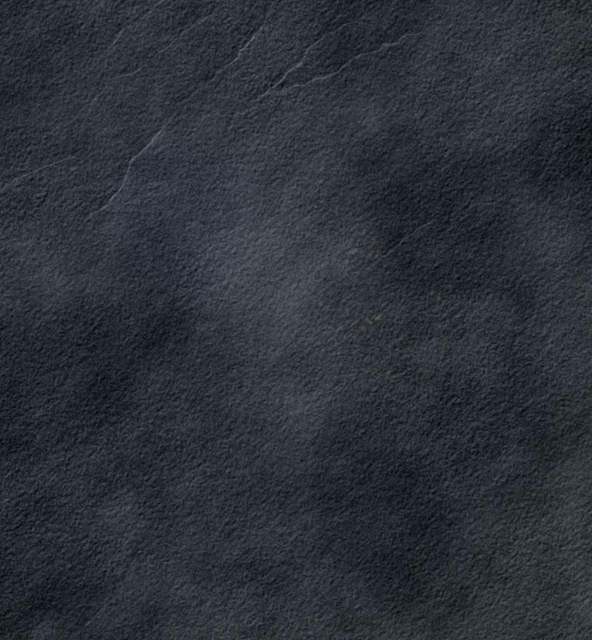
This texture is drawn by a Shadertoy shader. Its source:

```glsl
// Dark slate slab: broad cloudy shading, a fine crisp grain lit from the
// upper left, and a few thin cleavage ridges running up to the right.
// Built from value noise, Gaussian patches and warped line segments.

const float BASE_TONE = 0.184;
const vec3  SLATE_CAST = vec3(-0.018, 0.002, 0.028);
const vec3  BLUE_SHIFT = vec3(0.004, -0.004, 0.016);
const vec3  OCHRE = vec3(0.11, 0.075, 0.045);
const float CLOUD_GAIN = 0.19;
const float MOTTLE_GAIN = 0.10;
const float PATCH_GAIN = 1.25;
const float RELIEF_GAIN = 0.145;
const float SPECKLE_GAIN = 0.085;
const float GRAIN_FREQ = 205.0;
const float GRAIN_STRETCH = 0.78;
const vec2  GRAIN_DIR = vec2(0.77, 0.64);
const vec2  LIGHT_STEP = vec2(-0.0016, 0.0024);
const float LIP_WIDTH = 0.0019;
const float LIP_GAIN = 0.15;
const float SHADE_GAIN = 0.065;

// Broad patches: centre, radius, tone change
const int PATCHES = 11;
const vec4 PATCH[PATCHES] = vec4[](
    vec4(0.40, 0.62, 0.34, 0.026), vec4(0.70, 0.87, 0.13, 0.040),
    vec4(0.94, 0.76, 0.11, -0.060), vec4(0.00, 0.18, 0.20, -0.052),
    vec4(0.00, 1.00, 0.25, -0.026), vec4(0.52, 0.14, 0.20, -0.026),
    vec4(0.92, 0.56, 0.10, 0.034), vec4(0.93, 0.16, 0.13, 0.034),
    vec4(0.53, 0.93, 0.07, -0.036), vec4(0.46, 0.62, 0.10, 0.026),
    vec4(0.63, 0.71, 0.10, -0.022));

// Ridges: start and end points, then the strength of each
const int RIDGES = 8;
const vec4 RIDGE[RIDGES] = vec4[](
    vec4(0.07, 0.60, 0.47, 1.03), vec4(0.36, 0.81, 0.68, 0.97),
    vec4(0.05, 0.77, 0.37, 1.00), vec4(0.16, 0.91, 0.27, 1.02),
    vec4(-0.02, 0.68, 0.17, 0.78), vec4(0.56, 0.58, 0.69, 0.67),
    vec4(0.12, 0.00, 0.22, 0.11), vec4(0.38, 0.84, 0.60, 1.00));
const float STRENGTH[RIDGES] = float[](1.0, 0.7, 0.45, 0.5, 0.45, 0.65, 0.5, 0.8);

float hash(vec2 p) {
    vec3 q = fract(p.xyx * 0.1031);
    q += dot(q, q.yzx + 33.33);
    return fract((q.x + q.y) * q.z);
}

float noise(vec2 p) {
    vec2 i = floor(p), f = fract(p);
    f = f * f * (3.0 - 2.0 * f);
    vec2 e = vec2(1.0, 0.0);
    return mix(mix(hash(i), hash(i + e.xy), f.x),
               mix(hash(i + e.yx), hash(i + e.xx), f.x), f.y);
}

float fbm(vec2 p) {
    float sum = 0.0, gain = 0.5;
    for (int i = 0; i < 5; i++) {
        sum += gain * noise(p);
        p = mat2(1.6, 1.2, -1.2, 1.6) * p + 17.3;
        gain *= 0.5;
    }
    return sum / 0.96875;
}

float blob(vec2 p, vec2 centre, float radius) {
    vec2 d = (p - centre) / radius;
    return exp(-dot(d, d));
}

// Coordinates along and across the cleavage
vec2 cleavage(vec2 p) {
    return vec2(dot(p, GRAIN_DIR) * GRAIN_STRETCH, dot(p, vec2(-GRAIN_DIR.y, GRAIN_DIR.x)));
}

// Rough surface height
float grainHeight(vec2 p) {
    vec2 q = cleavage(p) * GRAIN_FREQ + 300.0;
    vec2 turned = mat2(0.8, 0.6, -0.6, 0.8) * q;
    return 0.6 * noise(q) + 0.5 * noise(turned * 1.75 + 9.7) + 0.35 * noise(turned * 0.5 + 5.1);
}

// Lit lip along a wandering segment, with a soft shadow on its upper side
float ridgeTone(vec2 p, vec4 seg, float seed) {
    vec2 span = seg.zw - seg.xy;
    float len = length(span);
    vec2 along = span / len, rel = p - seg.xy;
    float t = dot(rel, along) / len;
    float wander = (fbm(p * 9.0 + seed) - 0.5) * 0.05 + (noise(p * 65.0 + seed) - 0.5) * 0.005;
    float d = dot(rel, vec2(-along.y, along.x)) + wander;
    float ends = smoothstep(0.0, 0.15, t) * smoothstep(1.0, 0.85, t);
    float broken = smoothstep(0.2, 0.65, noise(p * 26.0 + seed * 3.0));
    float lip = exp(-d * d / (LIP_WIDTH * LIP_WIDTH)) * mix(0.3, 1.0, broken);
    float shade = smoothstep(0.0, 0.003, d) * exp(-max(d, 0.0) / 0.016);
    return ends * (LIP_GAIN * lip - SHADE_GAIN * mix(0.4, 1.0, broken) * shade);
}

void mainImage(out vec4 fragColor, in vec2 fragCoord) {
    vec2 p = fragCoord / iResolution.y;

    // Clouds, mottling and patches
    vec2 warped = p + 0.10 * (vec2(fbm(p * 6.0), fbm(p * 6.0 + 31.0)) - 0.5);
    float tone = BASE_TONE + CLOUD_GAIN * (fbm(warped * 4.5 + 3.0) - 0.5);
    tone += MOTTLE_GAIN * (fbm(cleavage(p) * 24.0 + 38.0) - 0.5);
    for (int i = 0; i < PATCHES; i++)
        tone += PATCH_GAIN * PATCH[i].w * blob(warped, PATCH[i].xy, PATCH[i].z);

    // Embossed grain and fine speckle
    float relief = grainHeight(p) - grainHeight(p + LIGHT_STEP);
    float speckle = noise(mat2(0.9, 0.44, -0.44, 0.9) * p * 430.0 + 470.0) - 0.5;
    float depth = 0.7 + 0.6 * fbm(p * 7.0 + 50.0);
    tone += depth * (RELIEF_GAIN * relief + SPECKLE_GAIN * speckle);

    // Cleavage ridges
    for (int i = 0; i < RIDGES; i++)
        tone += STRENGTH[i] * ridgeTone(p, RIDGE[i], float(i) * 7.1 + 2.0);

    // Slate colour, bluer towards the left and centre, with rare ochre flecks
    float blueness = blob(warped, vec2(0.28, 0.66), 0.42) - 0.4;
    vec3 colour = max(tone, 0.045) + SLATE_CAST + BLUE_SHIFT * blueness;
    float fleck = smoothstep(0.6, 0.9, noise(cleavage(p) * 190.0 + 211.0))
                * smoothstep(0.55, 0.75, noise(p * 24.0 + 4.0));
    colour += OCHRE * fleck * blob(p, vec2(0.58, 0.53), 0.12);
    fragColor = vec4(clamp(colour, 0.0, 1.0), 1.0);
}
```
